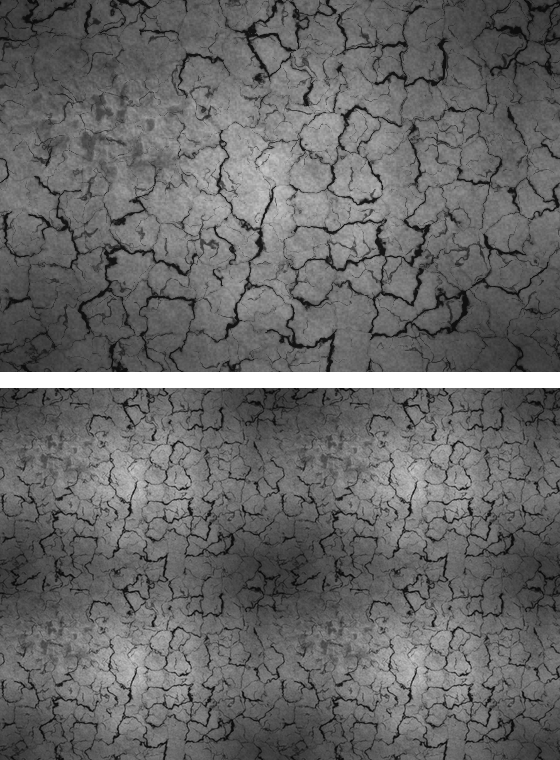
Top: one tile. Bottom: repeated 2 by 2.
A Shadertoy shader for this texture:

```glsl
const float TAU = 6.2831853;

vec2 hash2(vec2 p) {
    vec3 q = fract(p.xyx * vec3(.1031, .1030, .0973));
    q += dot(q, q.yzx + 33.33);
    return fract((q.xx + q.yz) * q.zy);
}

// Value noise that wraps after a whole number of lattice steps
float noise(vec2 p, vec2 period) {
    vec2 i = floor(p), f = fract(p);
    f = f * f * f * (f * (f * 6. - 15.) + 10.);
    vec2 e = vec2(0, 1);
    return mix(mix(hash2(mod(i, period)).x, hash2(mod(i + e.yx, period)).x, f.x),
               mix(hash2(mod(i + e.xy, period)).x, hash2(mod(i + e.yy, period)).x, f.x), f.y);
}

float fbm(vec2 uv, vec2 period) {
    float sum = 0., weight = .533;
    for (int k = 0; k < 4; k++) {
        sum += weight * noise(uv * period + .37 * float(k), period);
        period *= 2.;
        weight *= .5;
    }
    return sum;
}

// Signed distance to Voronoi borders; each border opens by its own width
float crackDistance(vec2 uv, vec2 cells, float closed, float open) {
    vec2 p = uv * cells, i = floor(p), f = fract(p);
    vec2 nearCell = vec2(0), nearOffset = vec2(0);
    float best = 9., nearHash = 0.;
    for (int y = -1; y <= 1; y++)
    for (int x = -1; x <= 1; x++) {
        vec2 cell = vec2(x, y);
        vec2 h = hash2(mod(i + cell, cells) + cells);
        vec2 offset = cell + .08 + .84 * h - f;
        float d = dot(offset, offset);
        if (d < best) {
            best = d;
            nearCell = cell;
            nearOffset = offset;
            nearHash = h.x;
        }
    }
    float border = 9.;
    for (int y = -2; y <= 2; y++)
    for (int x = -2; x <= 2; x++) {
        if (x == 0 && y == 0) continue;
        vec2 cell = nearCell + vec2(x, y);
        vec2 h = hash2(mod(i + cell, cells) + cells);
        vec2 offset = cell + .08 + .84 * h - f;
        float d = dot(.5 * (nearOffset + offset), normalize(offset - nearOffset));
        border = min(border, d - mix(closed, open, fract(5. * (nearHash + h.x))));
    }
    return border;
}

void mainImage(out vec4 fragColor, in vec2 fragCoord) {
    vec2 uv = fragCoord / iResolution.xy;
    float pixel = 1. / iResolution.x;

    // Crumbled patch where the wide cracks fade out
    vec2 patchAngle = TAU * (uv - vec2(.19, .68));
    float crumbled = exp(1.8 * (cos(patchAngle.x) + cos(patchAngle.y) - 2.));
    crumbled *= .6 + .8 * fbm(uv, vec2(9, 6));

    // Ragged crack paths
    vec2 bend = vec2(fbm(uv, vec2(27, 18)), fbm(uv + vec2(.37, .61), vec2(27, 18))) - .5;
    vec2 chip = vec2(fbm(uv, vec2(90, 60)), fbm(uv + vec2(.53, .29), vec2(90, 60))) - .5;
    vec2 warped = uv + (bend * .045 + chip * .009) * vec2(1, 1.5);

    float wander = fbm(uv + .17, vec2(24, 16)) - .5;
    float wide = crackDistance(warped, vec2(15, 10), -.022, .052)
               + .06 * wander + .07 * crumbled;
    float fine = crackDistance(warped + .21, vec2(30, 20), -.06, .034)
               + .16 * wander - .012 * crumbled;

    // Dry clay: soft blotches, lit relief and sandy grain
    vec2 relief = vec2(45, 30);
    float height = fbm(uv, relief);
    float slope = height - fbm(uv + vec2(.002, .004), relief);
    float grain = noise(uv * vec2(330, 220), vec2(330, 220)) - .5;
    float speck = noise(uv * vec2(195, 130) + .4, vec2(195, 130)) - .5;
    float clay = 1. + .35 * (fbm(uv + .43, vec2(12, 8)) - .5)
               + slope * (.45 + .9 * crumbled) + .15 * grain + .1 * speck;
    clay *= 1. - .4 * crumbled * smoothstep(.58, .74, height);
    clay *= mix(.84, 1., smoothstep(0., .1, wide));

    // Dark corners, falling off in a wave that wraps
    vec2 wave = sin(.5 * TAU * (uv - .5));
    float light = .635 - .195 * dot(wave, wave);

    float wideMask = 1. - smoothstep(-15. * pixel, 15. * pixel, wide);
    float fineMask = 1. - smoothstep(-30. * pixel, 30. * pixel, fine);
    float tone = light * clay;
    tone = mix(tone, tone * .35, .85 * fineMask);
    tone = mix(tone, .02 + .12 * light, wideMask);
    fragColor = vec4(vec3(tone), 1);
}
```
